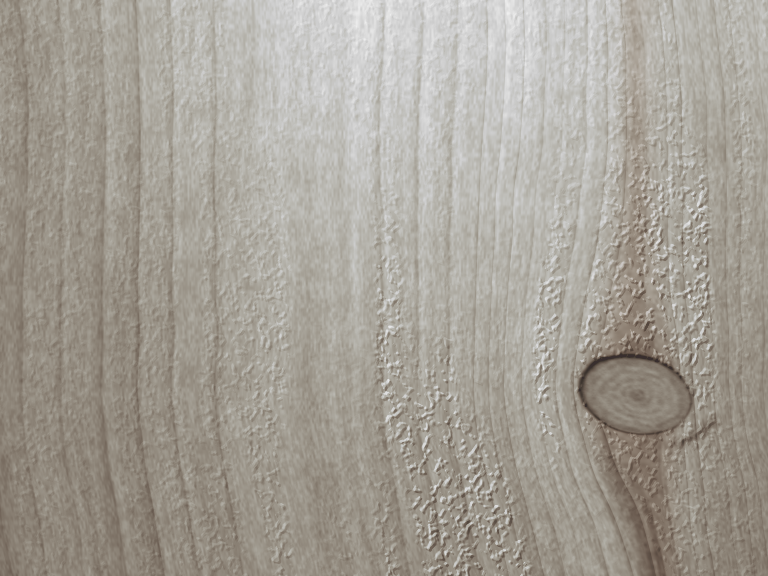
Reproduce this texture procedurally as a Shadertoy shader.

```glsl
#define KNOT_CENTER vec2(1.104, 0.314)
#define KNOT_RADII vec2(0.095, 0.066)
#define GRAIN_BEND 0.13
#define RING_DEPTH 0.085
#define FIBRE_DEPTH 0.075
#define SPECKLE_DEPTH 0.075
#define FLECK_DEPTH 0.2
#define FLECK_SCALE vec2(165.0, 115.0)
#define WARM_LOSS vec3(0.0, 0.11, 0.21)
#define STAIN_TINT vec3(1.0, 0.95, 0.93)

float hash(vec2 p) {
    vec3 q = fract(p.xyx * 0.1031);
    q += dot(q, q.yzx + 33.33);
    return fract((q.x + q.y) * q.z);
}

float noise(vec2 p) {
    vec2 i = floor(p), f = fract(p);
    f = f * f * (3.0 - 2.0 * f);
    return mix(mix(hash(i), hash(i + vec2(1, 0)), f.x),
               mix(hash(i + vec2(0, 1)), hash(i + 1.0), f.x), f.y);
}

float fbm(vec2 p) {
    float sum = 0.0, amp = 0.5;
    for (int i = 0; i < 3; i++) {
        sum += amp * noise(p);
        p = p * 2.03 + 17.0;
        amp *= 0.5;
    }
    return sum / 0.875;
}

float gauss(float x) { return exp(-x * x); }

// Growth ring count across the board: medium, one wide ring, medium, narrow
float ringPhase(float x) {
    return 15.4 * min(x, 0.39) + 4.17 * clamp(x - 0.39, 0.0, 0.24)
         + 16.0 * max(x - 0.63, 0.0) + 16.0 * max(x - 0.85, 0.0);
}

// Darkens towards each ring edge, then returns quickly to pale wood
float ringShade(float phase) {
    float id = floor(phase), f = fract(phase);
    float strength = mix(0.35, 1.0, hash(vec2(id, 4.0)));
    float late = pow(f, 8.0) * (1.0 - smoothstep(0.94, 1.0, f));
    float pale = gauss((f - 0.12) / 0.12);
    return strength * (1.6 * late - 0.4 * pale);
}

// Small slanted chips of lifted wood
float fleckHeight(vec2 p) {
    p += 0.006 * vec2(noise(p * 70.0), noise(p * 70.0 + 31.0));
    vec2 s = mat2(0.87, 0.5, -0.5, 0.87) * p * FLECK_SCALE;
    return smoothstep(0.5, 0.78, 0.65 * noise(s) + 0.35 * noise(s * 1.9 + 9.0));
}

void mainImage(out vec4 fragColor, in vec2 fragCoord) {
    vec2 p = fragCoord / iResolution.y;
    vec2 d = p - KNOT_CENTER;

    // Grain coordinate that flows around the knot
    float lean = 0.16 * d.y * smoothstep(0.1, -0.2, d.y);
    vec2 flow = vec2(d.x + lean, d.y * 0.62);
    float r2 = dot(flow, flow);
    float bend = GRAIN_BEND * mix(1.0, 0.6, smoothstep(-0.05, 0.1, d.x));
    float across = flow.x * r2 / (r2 + bend * bend);
    float sway = 0.035 * (noise(vec2(p.x * 1.5, p.y * 2.6 + 3.0)) - 0.5)
               + 0.006 * (noise(vec2(p.x * 9.0, p.y * 12.0)) - 0.5);
    float grain = KNOT_CENTER.x + across + sway;
    float nearKnot = exp(-80.0 * r2);

    // Soft light falling from the top
    float glow = gauss((p.x - 0.7) / (p.x < 0.7 ? 0.48 : 0.75));
    float tone = 0.515 + 0.075 * glow + pow(p.y, 1.2) * (0.05 + 0.215 * glow);

    // Rings, broad bands, fibres and cross ripple
    float phase = ringPhase(grain + 0.016 * (noise(vec2(grain * 30.0, 2.0)) - 0.5));
    tone -= RING_DEPTH * (1.0 + 0.6 * nearKnot) * ringShade(phase);
    float edge = grain - 0.39;
    tone -= 0.05 * smoothstep(-0.003, 0.003, edge) * exp(-max(edge, 0.0) / 0.025);
    tone += 0.06 * (noise(vec2(grain * 20.0, p.y * 0.8)) - 0.5);
    tone += 0.03 * (noise(vec2(grain * 75.0, p.y * 2.5)) - 0.5);
    tone += FIBRE_DEPTH * (fbm(vec2(grain * 170.0, p.y * 26.0)) - 0.5);
    tone += SPECKLE_DEPTH * (noise(vec2(grain * 290.0, p.y * 130.0)) - 0.5);
    tone += 0.022 * (noise(vec2(p.x * 11.0, p.y * 48.0)) - 0.5);

    // Brown stain along the grain that meets the knot
    float stain = gauss(across / 0.026) * (0.4 + 0.6 * exp(-6.0 * abs(d.y)));
    stain *= 0.7 + 0.6 * noise(vec2(grain * 70.0, p.y * 3.0));
    tone -= 0.14 * stain;
    float streaks = smoothstep(0.55, 0.85, noise(vec2(grain * 130.0, p.y * 2.0)));
    tone -= 0.11 * streaks * gauss(across / 0.035) * smoothstep(0.02, -0.12, d.y);

    // Torn fibres: raised flecks lit from the upper left
    float columns = smoothstep(0.3, 0.7, noise(vec2(grain * 26.0, p.y * 2.0)));
    float torn = gauss((p.x - 0.8) / 0.3) * smoothstep(0.75, 0.3, p.y);
    torn += gauss(length((p - vec2(1.19, 0.56)) * vec2(9.0, 4.0)));
    torn = clamp(torn * (0.2 + 0.8 * columns) + 0.2 * columns, 0.0, 1.0);
    float fleck = fleckHeight(p) - 0.85 * fleckHeight(p + vec2(-0.0035, 0.0035));
    tone += FLECK_DEPTH * torn * fleck;

    // Knot: tilted oval with its own rings and a dark bark rim
    vec2 e = (d + vec2(0.0, 0.12 * d.x)) / KNOT_RADII;
    float r = length(e) + 0.05 * (noise(e * 2.5 + 7.0) - 0.5);
    float core = length(e - vec2(0.04, 0.02)) + 0.12 * noise(e * 3.0);
    float face = 0.55 + 0.018 * sin(core * 34.0) - 0.08 * gauss(core / 0.25);
    face += 0.12 * (fbm(e * 9.0) - 0.5) - 0.08 * smoothstep(0.7, 0.98, r);
    float soft = 0.02 + 1.0 / (iResolution.y * KNOT_RADII.y);
    float inside = 1.0 - smoothstep(1.0 - soft, 1.0 + soft, r);
    float upperLeft = smoothstep(-0.8, 1.0, dot(normalize(e + 1e-4), vec2(-0.6, 0.8)));
    tone -= 0.1 * (1.0 - inside) * exp(-5.0 * max(r - 1.0, 0.0)) * upperLeft;
    tone = mix(tone, face, inside);
    tone -= mix(0.17, 0.32, upperLeft) * gauss((r - 1.02) / mix(0.03, 0.055, upperLeft));

    // Curled grain at the lower right of the knot
    float curl = gauss((r - 1.5 - 0.12 * e.y) / 0.1);
    tone -= 0.15 * curl * smoothstep(0.4, 0.9, e.x) * smoothstep(-0.1, -0.6, e.y);

    // Tone to wood colour: warm in the shade, neutral in the light
    float shade = clamp((0.8 - tone) / 0.35, 0.0, 1.1);
    vec3 color = tone * (1.0 - WARM_LOSS * pow(vec3(shade), vec3(1.0, 1.6, 1.0)));
    color *= mix(vec3(1.0), STAIN_TINT, stain * (1.0 - inside));
    color = max(color, vec3(0.22, 0.18, 0.18));
    fragColor = vec4(clamp(color, 0.0, 1.0), 1.0);
}
```
